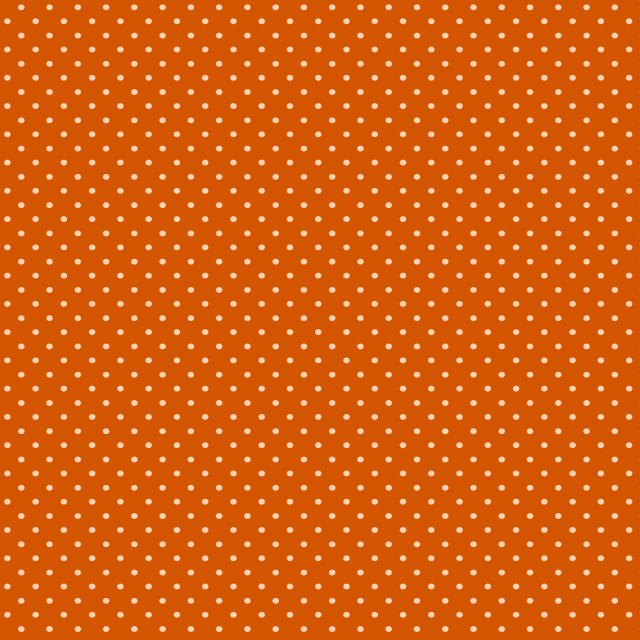
A Shadertoy shader for this pattern:

```glsl
// Signed distance, in canvas units, to the nearest dot of a square lattice
float dotLattice(vec2 p, vec2 firstDot) {
    const float period = 0.04416;
    vec2 cell = (fract((p - firstDot) / period + 0.5) - 0.5) * period;
    // Dots are slightly wider than tall
    vec2 radii = vec2(0.0050, 0.0045);
    return (length(cell / radii) - 1.0) * 0.00475;
}

void mainImage(out vec4 fragColor, in vec2 fragCoord) {
    // Canvas units, measured from the upper left corner
    vec2 p = vec2(fragCoord.x, iResolution.y - fragCoord.y) / iResolution.y;
    float pixel = 1.0 / iResolution.y;

    // Two interleaved lattices give the staggered rows
    float d = min(dotLattice(p, vec2(0.0333, 0.0114)),
                  dotLattice(p, vec2(0.0115, 0.0332)));
    float coverage = 1.0 - smoothstep(-0.75 * pixel, 0.75 * pixel, d);

    vec3 orange = vec3(0.83, 0.333, 0.0);
    vec3 cream = vec3(1.0, 0.83, 0.71);
    fragColor = vec4(mix(orange, cream, coverage), 1.0);
}
```
